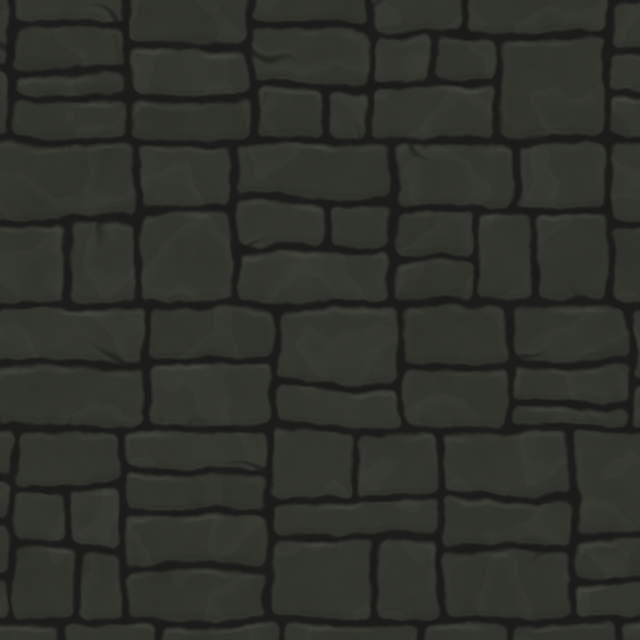
A WebGL 2 fragment shader for this texture:

```glsl
#version 300 es
precision highp float;
// Dark wall of irregular squared stones with narrow, nearly black joints.
// Jittered blocks are split at random into stones; each stone is a rounded
// box with a noisy outline, a lit upper rim, faint creases and some cracks.
uniform vec2 u_resolution;
out vec4 fragColor;

vec2 hash2(vec2 p) {
    vec3 q = fract(p.xyx * vec3(0.1031, 0.1030, 0.0973));
    q += dot(q, q.yzx + 33.33);
    return fract((q.xx + q.yz) * q.zy);
}

float cornerSlope(vec2 cell, vec2 offset) {
    float angle = 6.2832 * hash2(cell).x;
    return dot(vec2(cos(angle), sin(angle)), offset);
}

// Gradient noise, roughly -0.7 to 0.7
float noise(vec2 p) {
    vec2 i = floor(p), f = p - i;
    vec2 u = f * f * f * (f * (f * 6.0 - 15.0) + 10.0);
    vec2 e = vec2(1.0, 0.0);
    return mix(mix(cornerSlope(i, f), cornerSlope(i + e, f - e), u.x),
               mix(cornerSlope(i + e.yx, f - e.yx), cornerSlope(i + 1.0, f - 1.0), u.x), u.y);
}

float jitteredEdge(float i, float seed) {
    return i + 0.4 * hash2(vec2(i, seed)).x;
}

// Lower end, upper end and index of the jittered interval around x
vec3 interval(float x, float seed) {
    float i = floor(x);
    if (x < jitteredEdge(i, seed)) i -= 1.0;
    return vec3(jitteredEdge(i, seed), jitteredEdge(i + 1.0, seed), i);
}

// Finds the stone around p: corners lo and hi, and its integer id
void findStone(vec2 p, out vec2 lo, out vec2 hi, out vec2 id) {
    vec3 row = interval(p.y * 4.0, 7.0);
    float shift = hash2(vec2(row.z, 31.0)).y;
    vec3 column = interval(p.x * 2.7 + shift, row.z + 50.0);
    lo = vec2((column.x - shift) / 2.7, row.x / 4.0);
    hi = vec2((column.y - shift) / 2.7, row.y / 4.0);
    id = vec2(column.z, row.z) + 20.0;
    for (int level = 0; level < 5; level++) {
        vec2 size = hi - lo, chance = hash2(id + 3.0);
        if (size.x * size.y < mix(0.012, 0.036, chance.y)) break;
        int axis = size.x > size.y * mix(1.1, 2.2, chance.x) ? 0 : 1;
        if (size[axis] < 0.1) break;
        float cut = mix(lo[axis], hi[axis], mix(0.36, 0.64, hash2(id + 11.0).x));
        bool upper = p[axis] > cut;
        if (upper) lo[axis] = cut; else hi[axis] = cut;
        id = floor(hash2(id + (upper ? 17.0 : 71.0)) * 900.0);
    }
}

void main() {
    vec2 p = gl_FragCoord.xy / u_resolution.y;
    float pixel = 1.0 / u_resolution.y;

    // Bend the joints
    vec2 bent = p + 0.014 * vec2(noise(p * 8.0), noise(p * 8.0 + 40.0))
                  + 0.004 * vec2(noise(p * 26.0 + 9.0), noise(p * 26.0 + 70.0));
    vec2 lo, hi, id;
    findStone(bent, lo, hi, id);

    // Rounded outline with small chips
    vec2 local = bent - 0.5 * (lo + hi);
    vec2 q = abs(local) - 0.5 * (hi - lo) + 0.0048;
    vec2 corner = q + 0.011;
    float d = length(max(corner, 0.0)) + min(max(corner.x, corner.y), 0.0) - 0.011;
    d += 0.005 * noise(p * 28.0 + id) + 0.002 * noise(p * 70.0 + id);
    float stone = 1.0 - smoothstep(-0.004 - 0.5 * pixel, 0.002 + 0.5 * pixel, d);

    // Surface: tint, mottling and one-sided creases
    vec2 chance = hash2(id + 5.0);
    float shade = 0.012 * (chance.x - 0.5);
    shade += 0.012 * noise(p * 14.0 + id) + 0.007 * noise(p * 45.0 + id);
    float fold = noise(p * 8.0 + id + 13.0) + 0.12 * noise(p * 30.0);
    shade += 0.014 * smoothstep(0.1, 0.13, fold) * (1.0 - smoothstep(0.13, 0.36, fold));

    // Rim light, strongest along the top
    vec2 normal = normalize(max(q + 0.02, 0.0) + 0.0001) * sign(local);
    float rim = exp(-pow((d + 0.0075) / 0.0035, 2.0));
    float wear = smoothstep(-0.3, 0.4, noise(p * 17.0 + id + 30.0));
    shade += rim * (0.042 * wear * max(0.2 + 0.8 * normal.y, 0.0) - 0.012 * max(-normal.y, 0.0));

    // Tapering crack running in from one side
    vec2 pick = hash2(id + 23.0);
    float angle = 6.2832 * pick.x;
    vec2 along = vec2(cos(angle), sin(angle));
    float side = dot(local, vec2(-along.y, along.x)) + 0.04 * (pick.y - 0.5)
               + 0.028 * noise(p * 15.0 + id + 60.0);
    float taper = smoothstep(0.0, 0.06, dot(local, along) - 0.04 * pick.y) * step(0.5, chance.y);
    float crack = taper * (1.0 - smoothstep(0.0, 0.002 + 0.004 * taper + pixel, abs(side)));
    shade += 0.016 * taper * exp(-pow((side + 0.008) / 0.004, 2.0));

    vec3 mortar = vec3(0.107, 0.108, 0.1) + 0.008 * noise(p * 20.0);
    vec3 face = vec3(0.196, 0.207, 0.178) + shade;
    face = mix(face, vec3(0.125, 0.132, 0.115), 0.85 * crack);
    fragColor = vec4(mix(mortar, face, stone), 1.0);
}
```
